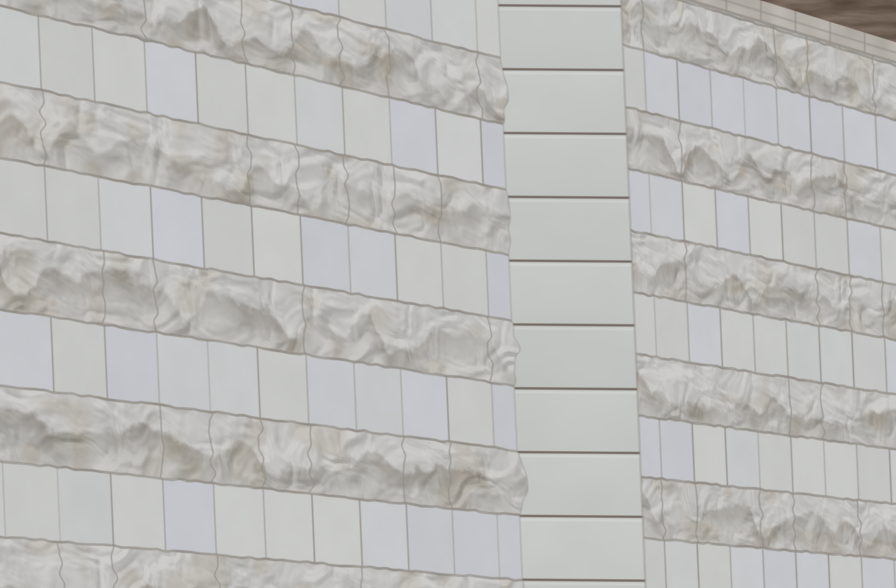
Write a WebGL 2 fragment shader that draws this texture.

```glsl
#version 300 es
precision highp float;
uniform vec2 u_resolution;
out vec4 outColor;

const float CORNER_LEFT = 0.847;
const float CORNER_RIGHT = 1.056;
const float LEAN = 0.042;
const vec3 COOL_TILE = vec3(0.765, 0.772, 0.792);
const vec3 WARM_TILE = vec3(0.775, 0.780, 0.770);
const vec3 PILLAR = vec3(0.772, 0.782, 0.772);
const vec3 ROCK = vec3(0.752, 0.750, 0.740);
const vec3 ROCK_SHADE = vec3(0.60, 0.585, 0.56);
const vec3 MORTAR = vec3(0.56, 0.54, 0.51);
const vec3 DARK_JOINT = vec3(0.40, 0.36, 0.33);
const vec3 COPING = vec3(0.70, 0.68, 0.65);
const vec3 ROOF = vec3(0.43, 0.37, 0.33);

float hash(vec2 p) {
  vec3 q = fract(p.xyx * vec3(0.1031, 0.1030, 0.0973));
  q += dot(q, q.yzx + 33.33);
  return fract((q.x + q.y) * q.z);
}

float noise(vec2 p) {
  vec2 i = floor(p), f = fract(p);
  f = f * f * (3.0 - 2.0 * f);
  return mix(mix(hash(i), hash(i + vec2(1, 0)), f.x),
             mix(hash(i + vec2(0, 1)), hash(i + vec2(1, 1)), f.x), f.y);
}

float fbm(vec2 p) {
  float sum = 0.0, amp = 0.5;
  for (int i = 0; i < 4; i++) {
    sum += amp * noise(p);
    p = mat2(1.6, 1.2, -1.2, 1.6) * p + 7.3;
    amp *= 0.5;
  }
  return sum;
}

float stroke(float d, float halfWidth, float px) {
  return 1.0 - smoothstep(halfWidth - px, halfWidth + px, abs(d));
}

float edgeDistance(float x) {
  return abs(x - round(x));
}

// Height of split stone: broad lumps with creased facets
float rockHeight(vec2 p) {
  vec2 warped = p + 0.6 * vec2(noise(p * 2.0), noise(p * 2.0 + 19.0));
  return fbm(warped * vec2(1.5, 2.0)) + 0.45 * abs(noise(warped * 2.6) - 0.5);
}

vec3 splitStone(vec2 uv, float row) {
  float v = fract(uv.y);
  vec2 p = vec2(uv.x, v * 1.3 + row * 17.0);
  float slope = rockHeight(p + vec2(0.05, 0.07)) - rockHeight(p);
  float lip = 0.25 + 0.6 * noise(vec2(uv.x * 1.9, row * 5.0))
            + 0.28 * (fbm(p * 4.0) - 0.5);
  float hollow = smoothstep(lip - 0.05, lip + 0.07, v)
               * (1.0 - 0.75 * smoothstep(lip + 0.05, lip + 0.5, v));
  float depth = 0.3 + 0.6 * noise(vec2(uv.x * 1.3 + 9.0, row * 3.0));
  vec3 col = mix(ROCK, ROCK_SHADE, clamp(hollow * depth, 0.0, 1.0));
  col += clamp(slope * 0.45, -0.085, 0.045);
  col += 0.04 * (fbm(p * 9.0) - 0.5);
  float stain = smoothstep(0.62, 0.85, noise(p * 2.3 + 40.0));
  return col - stain * vec3(0.025, 0.035, 0.05);
}

vec3 smoothTile(vec2 uv, float row) {
  float tone = hash(vec2(floor(uv.x), row) + 11.0);
  vec3 col = mix(COOL_TILE, WARM_TILE, smoothstep(0.15, 0.7, tone));
  col += 0.02 * (hash(vec2(floor(uv.x) + 31.0, row)) - 0.5);
  return col + 0.022 * (fbm(uv * 2.5) - 0.5);
}

// Alternating courses; uv counts tiles across and rows down, size is one cell
vec3 masonry(vec2 uv, vec2 size, float seed, float px) {
  float row = floor(uv.y) + seed;
  bool rough = mod(floor(uv.y), 2.0) > 0.5;
  vec3 col = rough ? splitStone(uv, row) : smoothTile(uv, row);
  float pick = hash(vec2(round(uv.x), row + 5.0));
  float strength = rough ? 0.6 * step(0.5, pick) : 0.3 + 0.5 * pick;
  float wobble = rough ? 0.12 * (noise(uv * vec2(1.0, 7.0)) - 0.5) : 0.0;
  float upright = stroke(edgeDistance(uv.x + wobble) * size.x, 0.0014, px);
  col = mix(col, MORTAR, upright * strength);
  float wear = 0.6 + 0.35 * noise(vec2(uv.x * 3.0, round(uv.y) * 9.0 + seed));
  float level = uv.y + 0.025 * (noise(vec2(uv.x * 6.0, round(uv.y))) - 0.5);
  return mix(col, MORTAR, stroke(edgeDistance(level) * size.y, 0.0022, px) * wear);
}

vec3 pillar(vec2 p, float px) {
  float k = (p.y - 0.0099 - 0.008 * (p.x - 0.95)) / 0.1085;
  vec3 col = PILLAR + 0.016 * (hash(vec2(floor(k), 3.0)) - 0.5);
  col += 0.025 * (fbm(p * vec2(9.0, 14.0)) - 0.5) - 0.018 * fract(k);
  col += 0.03 * stroke((fract(k) - 0.06) * 0.1085, 0.002, px);
  return mix(col, DARK_JOINT, 0.85 * stroke(edgeDistance(k) * 0.1085, 0.002, px));
}

// Ledge and roof above the right wall; k is the row coordinate
vec3 wallTop(vec3 wall, vec2 p, float k, float px) {
  float soft = px / 0.09;
  vec3 ledge = COPING + 0.08 * (noise(p * 40.0) - 0.5);
  ledge = mix(ledge, MORTAR, 0.6 * stroke(edgeDistance(p.x * 17.0) / 17.0, 0.0015, px));
  ledge = mix(ledge, MORTAR, 0.5 * stroke((k + 1.23) * 0.09, 0.0018, px));
  vec3 roof = ROOF + 0.3 * (fbm(p * vec2(14.0, 75.0)) - 0.5);
  vec3 col = mix(wall, ledge, 1.0 - smoothstep(-1.06 - soft, -1.06 + soft, k));
  col = mix(col, MORTAR, 0.8 * stroke((k + 1.05) * 0.09, 0.0025, px));
  return mix(col, roof, 1.0 - smoothstep(-1.42 - soft, -1.42 + soft, k));
}

void main() {
  float px = 1.0 / u_resolution.y;
  vec2 p = gl_FragCoord.xy * px;
  p.y = 1.0 - p.y;
  float x = p.x - LEAN * p.y;

  // Left wall, courses descending toward the pillar
  float t = p.x / 0.867;
  float pitch = 0.129 - 0.0188 * t;
  vec2 uv = vec2(10.72 * x * (1.0 + 0.146 * x) - 0.69, (p.y - 0.0099 - 0.204 * t) / pitch);
  vec3 left = masonry(uv, vec2(0.093 / (1.0 + 0.292 * x), pitch), 20.0, px);
  float v = fract(uv.y);
  float bulge = mod(floor(uv.y), 2.0) * 4.0 * v * (1.0 - v);
  float edge = CORNER_LEFT + 0.017 * bulge * noise(vec2(uv.y * 5.0, 2.0));

  // Right wall, finer cells
  t = (p.x - 1.0714) / 0.4524;
  pitch = 0.1042 - 0.0109 * t;
  uv = vec2((x - 1.2024) / 0.0556, (p.y - 0.0794 - 0.125 * t) / pitch);
  vec3 right = masonry(uv, vec2(0.0556, pitch), 60.0, px);
  right = wallTop(right, p, uv.y, px);

  // Join the three faces
  vec3 col = mix(left, pillar(p, px), smoothstep(edge - px, edge + px, x));
  col = mix(col, MORTAR, 0.3 * stroke(x - edge, 0.0016, px));
  col = mix(col, right, smoothstep(CORNER_RIGHT - px, CORNER_RIGHT + px, x));
  col = mix(col, MORTAR, 0.4 * stroke(x - CORNER_RIGHT, 0.002, px));
  outColor = vec4(col, 1.0);
}
```
